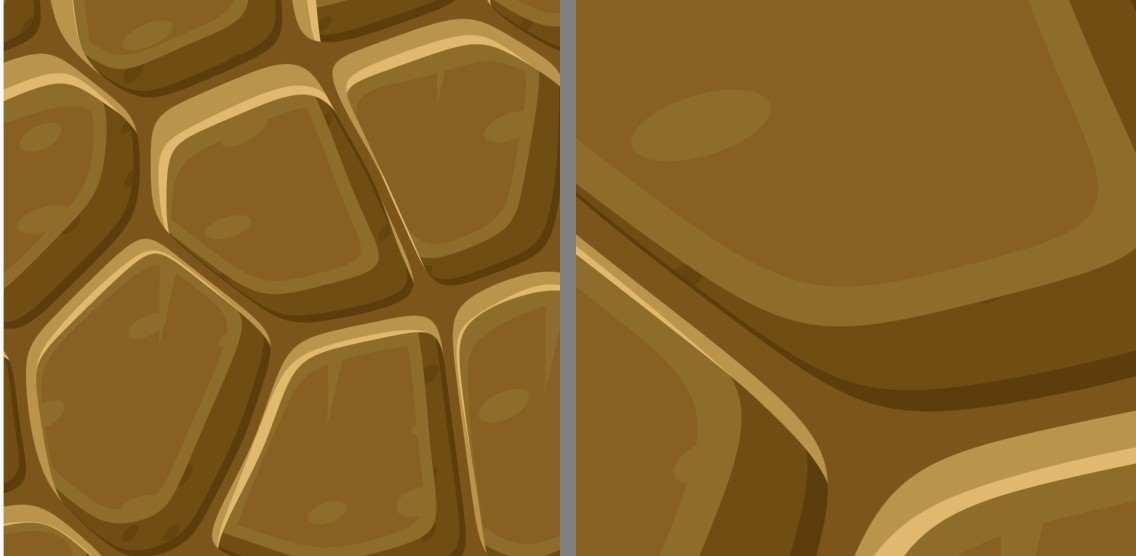
Left, the full canvas; right, a detail of the centre.
Give the GLSL for this texture, as a Shadertoy shader.

```glsl
#define STONES 2.3        // stones per canvas height
#define JITTER 0.56       // irregularity of the stone centres
#define ROUNDING 48.0     // higher gives sharper corners
#define GAP 0.009         // half the joint width
#define SIDE_WIDTH 0.068
#define RIM_WIDTH 0.022
#define LIGHT_WIDTH 0.046
#define WOBBLE 0.02
#define MARGIN 0.0065     // white strip on the left

const vec3 WHITE  = vec3(0.98, 0.98, 0.96);
const vec3 JOINT  = vec3(0.485, 0.335, 0.10);
const vec3 SHADOW = vec3(0.36, 0.24, 0.045);
const vec3 SIDE   = vec3(0.44, 0.302, 0.075);
const vec3 PIT    = vec3(0.395, 0.27, 0.05);
const vec3 RIM    = vec3(0.555, 0.425, 0.16);
const vec3 FACE   = vec3(0.533, 0.38, 0.133);
const vec3 LIGHT  = vec3(0.73, 0.58, 0.29);
const vec3 GLINT  = vec3(0.88, 0.72, 0.43);

vec2 hash2(vec2 p) {
    vec3 q = fract(vec3(p.xyx) * vec3(0.1031, 0.1030, 0.0973));
    q += dot(q, q.yzx + 33.33);
    return fract((q.xx + q.yz) * q.zy);
}

float noise(vec2 p) {
    vec2 i = floor(p), f = fract(p);
    f = f * f * (3.0 - 2.0 * f);
    return mix(mix(hash2(i).x, hash2(i + vec2(1, 0)).x, f.x),
               mix(hash2(i + vec2(0, 1)).x, hash2(i + vec2(1, 1)).x, f.x), f.y);
}

vec2 warp(vec2 p, float seed) {
    vec2 q = p * 4.5 + seed * 7.3;
    return p + WOBBLE * (vec2(noise(q + 20.0), noise(q + 50.0)) - 0.5);
}

// Centre of a stone; odd rows are staggered
vec2 centre(vec2 cell) {
    vec2 c = cell + 0.5 + JITTER * (hash2(cell + 17.0) - 0.5);
    c.x += 0.5 * mod(cell.y, 2.0);
    return c / STONES;
}

vec2 nearestStone(vec2 p) {
    vec2 base = floor(p * STONES), best = base;
    float nearest = 1e5;
    for (int y = -2; y <= 2; y++)
    for (int x = -2; x <= 2; x++) {
        vec2 cell = base + vec2(x, y);
        float d = distance(p, centre(cell));
        if (d < nearest) { nearest = d; best = cell; }
    }
    return best;
}

// Rounded distance to the border of one stone, positive inside
float stone(vec2 p, vec2 home) {
    vec2 c = centre(home);
    float sum = 0.0;
    for (int y = -2; y <= 2; y++)
    for (int x = -2; x <= 2; x++) {
        if (x == 0 && y == 0) continue;
        vec2 other = centre(home + vec2(x, y));
        float edge = dot(0.5 * (c + other) - p, normalize(other - c));
        sum += exp(-ROUNDING * edge);
    }
    return -log(sum) / ROUNDING - GAP;
}

// Scattered tilted ellipses, positive inside
float spots(vec2 p, float scale, float tilt, float seed) {
    vec2 q = p * scale, cell = floor(q);
    vec2 h = hash2(cell + seed), k = hash2(cell + seed + 71.0);
    q = fract(q) - 0.5 - 0.3 * (h - 0.5);
    float a = tilt + 0.7 * (k.x - 0.5);
    q = mat2(cos(a), -sin(a), sin(a), cos(a)) * q;
    vec2 r = mix(0.16, 0.31, h.y) * vec2(1.0, mix(0.35, 0.55, k.y));
    float d = (1.0 - length(q / r)) * r.y / scale;
    return k.x > 0.45 ? d : -1.0;
}

float cover(float d) {
    float px = 0.8 / iResolution.y;
    return smoothstep(-px, px, d);
}

void mainImage(out vec4 fragColor, in vec2 fragCoord) {
    vec2 uv = fragCoord / iResolution.y;
    vec2 p = warp(uv, 0.0), pRim = warp(uv, 1.0), pLit = warp(uv, 2.0);
    vec2 home = nearestStone(p);
    vec2 vary = hash2(home + 5.0);

    // Each layer is the stone outline, shifted along the light
    float turn = -1.0 + 0.5 * (vary.x - 0.5);
    vec2 ray = vec2(cos(turn), sin(turn));
    vec2 sideRay = normalize(vec2(0.75, -0.8));
    float lit = LIGHT_WIDTH * mix(0.5, 1.25, vary.y);
    float outline = stone(p, home);
    float side = stone(p + 0.017 * sideRay, home);
    float rim = stone(pRim + SIDE_WIDTH * sideRay, home) - 0.006;
    float face = min(rim - RIM_WIDTH, stone(pRim - 2.1 * lit * ray, home));
    float light = stone(pLit - lit * ray, home);
    float glint = stone(p - 1.33 * lit * ray, home);

    // Notch that hangs from the upper rim into the face
    vec2 q = uv - centre(home) - vec2(0.1 * (vary.x - 0.5), 0.05);
    float notch = 0.11 * q.y - abs(q.x - 0.12 * q.y);
    if (vary.y < 0.5) face = min(face, -notch);

    vec3 top = mix(FACE, RIM, cover(spots(uv, 6.0, 0.3, 3.0)));
    vec3 flank = mix(SIDE, PIT, cover(spots(uv, 11.0, 0.7, 9.0)));

    vec3 body = mix(SHADOW, flank, cover(side));
    body = mix(body, RIM, cover(rim));
    body = mix(body, top, cover(face));
    body = mix(body, GLINT, cover(-glint));
    body = mix(body, LIGHT, cover(-light));

    vec3 color = mix(JOINT, body, cover(outline));
    color = mix(WHITE, color, cover(uv.x - MARGIN));
    fragColor = vec4(color, 1.0);
}
```
